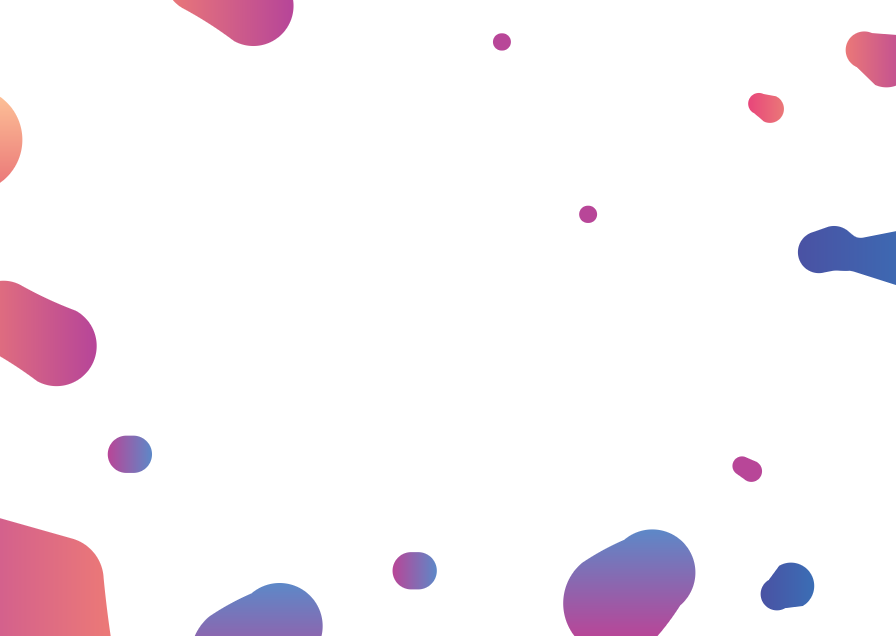
Reproduce this background procedurally as a WebGL 1 fragment shader.

```glsl
precision highp float;

uniform vec2 u_resolution;

// The canvas is laid out on a grid this many units tall.
const float GRID_HEIGHT = 546.0;

const vec3 WHITE = vec3(1.0);
const vec3 CORAL = vec3(0.92, 0.47, 0.47);
const vec3 PEACH = vec3(0.99, 0.75, 0.59);
const vec3 ROSE = vec3(0.91, 0.27, 0.48);
const vec3 PINK = vec3(0.83, 0.38, 0.55);
const vec3 MAGENTA = vec3(0.72, 0.275, 0.595);
const vec3 SKY = vec3(0.37, 0.53, 0.78);
const vec3 INDIGO = vec3(0.29, 0.32, 0.64);
const vec3 BLUE = vec3(0.23, 0.43, 0.71);

// Tapered capsule; a positive waist pinches its middle.
float blob(vec2 p, vec2 a, vec2 b, float radiusA, float radiusB, float waist) {
  vec2 axis = b - a;
  float h = clamp(dot(p - a, axis) / dot(axis, axis), 0.0, 1.0);
  float radius = mix(radiusA, radiusB, h) - waist * 4.0 * h * (1.0 - h);
  return length(p - a - axis * h) - radius;
}

float smoothUnion(float d1, float d2, float k) {
  float h = max(k - abs(d1 - d2), 0.0) / k;
  return min(d1, d2) - 0.25 * h * h * k;
}

vec3 gradient(float x, float start, float end, vec3 from, vec3 to) {
  return mix(from, to, clamp((x - start) / (end - start), 0.0, 1.0));
}

vec3 paint(vec3 base, vec3 color, float dist, float pixel) {
  return mix(color, base, clamp(0.5 + dist / pixel, 0.0, 1.0));
}

// Shapes that each appear twice, the second time shifted.
vec3 paintPairs(vec3 color, vec2 p, float pixel) {
  for (int i = 0; i < 2; i++) {
    float shift = float(i);

    vec2 q = p - shift * vec2(169.0, 292.0);
    float drop = blob(q, vec2(3.0, 274.0), vec2(48.5, 249.0), 31.0, 34.5, 1.0);
    color = paint(color, gradient(q.x, -25.0, 80.0, CORAL, MAGENTA), drop, pixel);

    q = p - shift * vec2(-320.0, -46.0);
    float pebble = blob(q, vec2(560.0, 54.5), vec2(529.0, 28.0), 37.0, 45.5, -1.0);
    color = paint(color, gradient(q.y, 90.0, 0.0, SKY, MAGENTA), pebble, pixel);

    q = p - shift * vec2(244.5, -100.0);
    float oval = blob(q, vec2(108.5, 156.0), vec2(114.5, 156.0), 16.0, 16.0, 0.0);
    color = paint(color, gradient(q.x, 93.0, 130.0, MAGENTA, SKY), oval, pixel);

    q = p - shift * vec2(74.0, -148.0);
    float dotShape = blob(q, vec2(430.6, 510.0), vec2(431.2, 510.0), 7.4, 7.4, 0.0);
    color = paint(color, MAGENTA, dotShape, pixel);
  }
  return color;
}

vec3 paintLeft(vec3 color, vec2 p, float pixel) {
  // Peach disc cut by the edge
  float disc = length(p - vec2(-26.0, 426.0)) - 45.2;
  color = paint(color, gradient(p.y, 463.0, 387.0, PEACH, CORAL), disc, pixel);

  // Corner mass
  float crest = blob(p, vec2(-40.0, 74.0), vec2(52.0, 48.0), 37.0, 37.0, 0.0);
  float flank = blob(p, vec2(52.0, 48.0), vec2(64.0, -39.0), 37.0, 37.0, 1.0);
  float core = blob(p, vec2(-40.0, 6.0), vec2(0.0), 60.0, 70.0, 0.0);
  float corner = min(core, min(crest, flank));
  return paint(color, gradient(p.x, 0.0, 90.0, PINK, CORAL), corner, pixel);
}

vec3 paintRight(vec3 color, vec2 p, float pixel) {
  // Coral and rose stones
  float stone = blob(p, vec2(742.0, 503.0), vec2(761.0, 494.5), 16.0, 23.5, 0.0);
  color = paint(color, gradient(p.x, 726.0, 785.0, CORAL, MAGENTA), stone, pixel);
  stone = blob(p, vec2(651.5, 457.0), vec2(661.0, 452.5), 9.2, 12.0, 0.0);
  color = paint(color, gradient(p.x, 642.0, 673.0, ROSE, CORAL), stone, pixel);

  // Blue wave running off the edge
  float head = blob(p, vec2(703.0, 329.5), vec2(716.0, 333.0), 18.0, 19.0, 0.0);
  float tail = blob(p, vec2(730.0, 327.0), vec2(800.0, 323.0), 13.0, 31.0, 0.0);
  float wave = smoothUnion(head, tail, 8.0);
  color = paint(color, gradient(p.x, 685.0, 790.0, INDIGO, BLUE), wave, pixel);

  // Lower stones
  stone = blob(p, vec2(637.0, 146.0), vec2(645.0, 141.5), 8.2, 9.2, 0.0);
  color = paint(color, MAGENTA, stone, pixel);
  stone = blob(p, vec2(679.0, 43.0), vec2(667.0, 36.0), 20.0, 14.0, 0.0);
  return paint(color, gradient(p.x, 653.0, 699.0, INDIGO, BLUE), stone, pixel);
}

void main() {
  float pixel = GRID_HEIGHT / u_resolution.y;
  vec2 p = gl_FragCoord.xy * pixel;

  vec3 color = paintPairs(WHITE, p, pixel);
  color = paintLeft(color, p, pixel);
  color = paintRight(color, p, pixel);
  gl_FragColor = vec4(color, 1.0);
}
```
